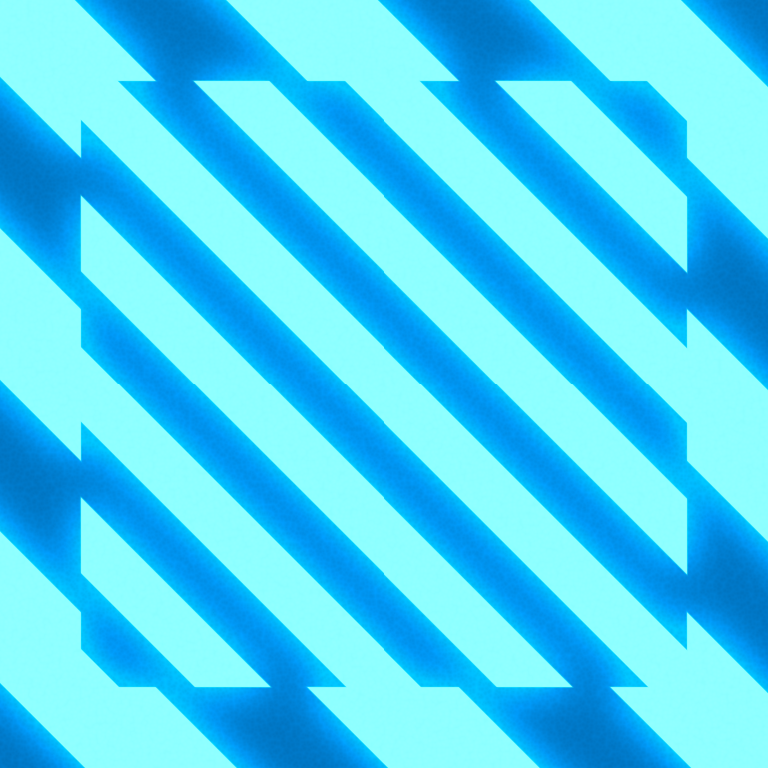
A WebGL 2 fragment shader for this pattern:

```glsl
#version 300 es
precision highp float;
// Diagonal bands with a centred square window where the same bands run at half
// the spacing. A blurred copy of the light mask shades the blue from deep band
// centres to bright rims; fine cellular noise adds a printed grain.

#define WINDOW_HALF 0.3946   // half side of the square window
#define OUTER_PERIOD 0.3946  // band spacing along an axis, outside
#define INNER_PERIOD 0.1973  // band spacing along an axis, inside
#define BAND_OFFSET 0.0013   // small registration shift
#define SEAM_SHIFT 0.0016    // tiny step where the quadrants meet
#define GLOW_SIGMA 0.026     // reach of the light into the blue
#define RIM_WIDTH 0.0022     // thin bright line beside the light bands
#define GRAIN_CELLS 190.0    // grain cells across the canvas
#define GRAIN_BLUE 0.10
#define GRAIN_LIGHT 0.035

uniform vec2 u_resolution;
out vec4 fragColor;

const vec3 LIGHT_CYAN = vec3(0.555, 1.0, 1.0);
const vec3 RIM_BLUE = vec3(0.0, 0.85, 1.0);
const vec3 BRIGHT_BLUE = vec3(0.0, 0.77, 1.0);
const vec3 MID_BLUE = vec3(0.0, 0.60, 0.965);
const vec3 DEEP_BLUE = vec3(0.0, 0.46, 0.765);

// Signed distance to a band edge, positive in the light bands
float bandDistance(float along, float period) {
  return (abs(fract(along / period) - 0.5) - 0.25) * period * 0.7071;
}

// Light coverage at p (origin at the centre), with edges of the given softness
float lightMask(vec2 p, float soft) {
  float along = p.x + p.y + BAND_OFFSET;
  float seam = p.x * p.y > 0.0 ? SEAM_SHIFT * sign(p.x) : 0.0;
  float outer = smoothstep(-soft, soft, bandDistance(along, OUTER_PERIOD));
  float inner = smoothstep(-soft, soft, bandDistance(along + seam, INNER_PERIOD));
  float windowEdge = WINDOW_HALF - max(abs(p.x), abs(p.y));
  return mix(outer, inner, smoothstep(-soft, soft, windowEdge));
}

// Gaussian blur of the light mask
float lightGlow(vec2 p) {
  float total = 0.0;
  float weightSum = 0.0;
  for (int j = -4; j <= 4; j++) {
    for (int i = -4; i <= 4; i++) {
      vec2 tap = vec2(i, j) * 0.6;
      float weight = exp(-0.5 * dot(tap, tap));
      total += weight * lightMask(p + tap * GLOW_SIGMA, GLOW_SIGMA * 0.5);
      weightSum += weight;
    }
  }
  return total / weightSum;
}

vec2 hash2(vec2 cell) {
  vec3 h = fract(cell.xyx * vec3(0.1031, 0.1030, 0.0973));
  h += dot(h, h.yzx + 33.33);
  return fract((h.xx + h.yz) * h.zy);
}

// Distance to the nearest scattered point
float cellNoise(vec2 p) {
  vec2 cell = floor(p);
  float nearest = 2.0;
  for (int j = -1; j <= 1; j++) {
    for (int i = -1; i <= 1; i++) {
      vec2 neighbour = cell + vec2(i, j);
      nearest = min(nearest, length(neighbour + hash2(neighbour) - p));
    }
  }
  return nearest;
}

void main() {
  vec2 uv = gl_FragCoord.xy / u_resolution;
  vec2 p = uv - 0.5;
  float pixel = 0.75 / min(u_resolution.x, u_resolution.y);

  // Blue ramp driven by the nearby light
  float glow = lightGlow(p);
  vec3 blue = mix(DEEP_BLUE, MID_BLUE, clamp(glow / 0.225, 0.0, 1.0));
  blue = mix(blue, BRIGHT_BLUE, clamp((glow - 0.225) / 0.275, 0.0, 1.0));
  blue = mix(blue, RIM_BLUE, min(1.0, 2.0 * lightMask(p, RIM_WIDTH)));

  // Two sizes of grain, centred on zero
  float grain = 0.6 * cellNoise(uv * GRAIN_CELLS)
              + 0.4 * cellNoise(uv * GRAIN_CELLS * 0.55 + 17.0) - 0.45;
  blue *= 1.0 + GRAIN_BLUE * grain;
  vec3 light = LIGHT_CYAN - GRAIN_LIGHT * grain * vec3(1.0, 0.3, 0.2);

  fragColor = vec4(clamp(mix(blue, light, lightMask(p, pixel)), 0.0, 1.0), 1.0);
}
```
